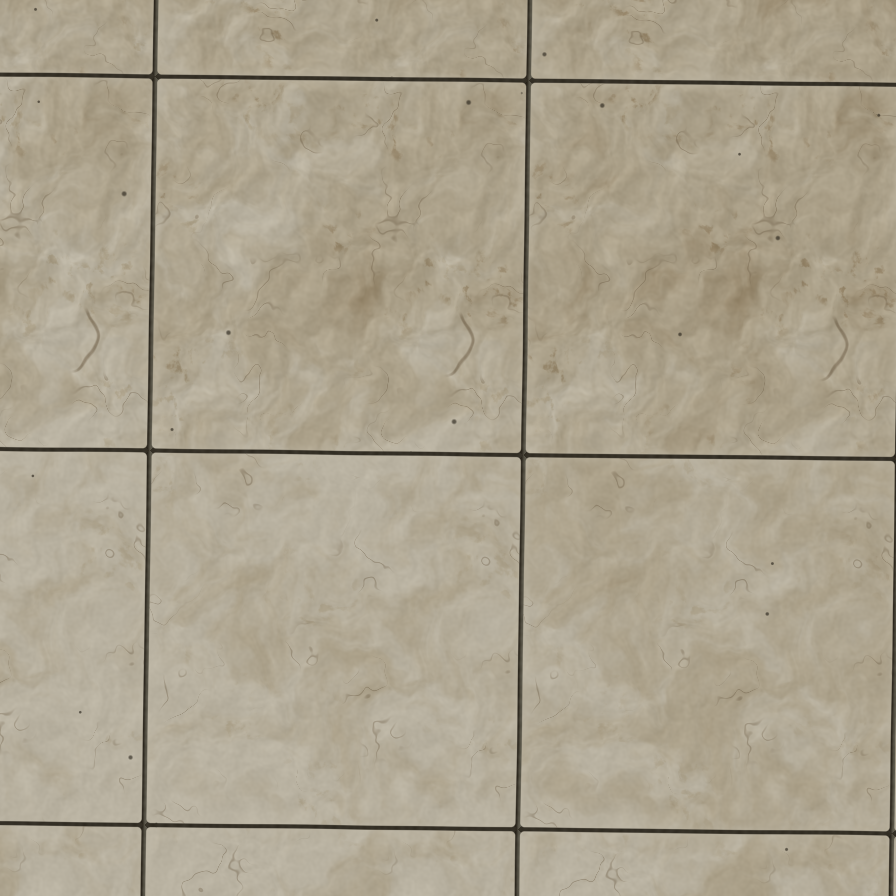
Give the GLSL for this texture, as a Shadertoy shader.

```glsl
// Square beige stone floor tiles with thin dark grout, mottled stains, veins and small pits.

const vec2  PITCH      = vec2(0.4175, 0.4178);  // tile size on the canvas
const vec2  ORIGIN     = vec2(0.1595, 0.0812);  // one grout crossing
const vec2  LEAN       = vec2(0.0145, -0.0115); // slight tilt of the joints
const vec2  HALF_GROUT = vec2(0.0062, 0.0054);  // half joint width, in tiles
const float CORNER     = 0.012;                 // tile corner radius
const float CHIP       = 0.014;                 // depth of chipped edges
const float RELIEF     = 0.13;                  // strength of surface bumps
const float PIT_SHARE  = 0.05;                  // share of cells with a pit
const vec2  STAIN_DRIFT = vec2(0.26, 0.36);     // browner toward upper right
const vec3  PALE   = vec3(0.725, 0.698, 0.632);
const vec3  TAN    = vec3(0.668, 0.626, 0.535);
const vec3  BROWN  = vec3(0.575, 0.510, 0.400);
const vec3  VEIN   = vec3(0.440, 0.380, 0.290);
const vec3  OLIVE  = vec3(0.350, 0.335, 0.285);
const vec3  SOOT   = vec3(0.160, 0.140, 0.105);

vec2 hash2(vec2 p) {
    vec3 q = fract(p.xyx * vec3(0.1031, 0.1030, 0.0973));
    q += dot(q, q.yzx + 33.33);
    return fract((q.xx + q.yz) * q.zy);
}

float corner(vec2 cell, vec2 offset) {
    float a = 6.2832 * hash2(cell).x;
    return dot(vec2(cos(a), sin(a)), offset);
}

// Gradient noise, roughly -1 to 1
float noise(vec2 p) {
    vec2 i = floor(p), f = p - i, e = vec2(1.0, 0.0);
    vec2 u = f * f * f * (f * (f * 6.0 - 15.0) + 10.0);
    float low  = mix(corner(i, f), corner(i + e, f - e), u.x);
    float high = mix(corner(i + e.yx, f - e.yx), corner(i + 1.0, f - 1.0), u.x);
    return 1.4 * mix(low, high, u.y);
}

float fbm(vec2 p) {
    float sum = 0.0, amp = 0.5;
    for (int i = 0; i < 4; i++) {
        sum += amp * noise(p);
        p = mat2(1.6, 1.2, -1.2, 1.6) * p + 7.3;
        amp *= 0.5;
    }
    return sum;
}

// Curved crack around a worn, paler disc: x = crack, y = disc
vec2 shellMark(vec2 f) {
    vec2 d = f - vec2(0.745, 0.305);
    d += 0.012 * vec2(noise(f * 18.0), noise(f * 18.0 + 40.0));
    float r = length(d), a = atan(d.y, d.x);
    float span = smoothstep(-1.25, -0.8, a) * (1.0 - smoothstep(0.4, 0.8, a));
    float crack = 1.0 - smoothstep(0.001, 0.007, abs(r - 0.107));
    return vec2(crack * span, 1.0 - smoothstep(0.03, 0.14, r));
}

// Stone face; tiles of one row share a print, with small changes per tile
vec3 stone(vec2 f, vec2 id, vec2 uv) {
    vec2 p = f + id.y * vec2(17.3, 9.1) + 5.0;
    p += 0.02 * (hash2(id + 3.0) - 0.5);
    vec2 warp = vec2(fbm(p * 4.0), fbm(p * 4.0 + 31.0));
    float upper = step(0.5, id.y);                 // rougher prints in upper rows
    vec2 mark = step(0.5, id.y) * step(id.y, 1.5) * shellMark(f);

    // Broad stains and finer mottling
    float stain = 0.36 + 0.55 * fbm(p * 3.0 + warp) + 0.45 * fbm(p * 9.0 + 2.0 * warp);
    stain += 0.28 * fbm(uv * 5.0 + 60.0) + 0.14 * (hash2(id).x - 0.5);
    stain += dot(uv - 0.5, STAIN_DRIFT) - 0.18 * mark.y;
    float cluster = smoothstep(0.0, 0.35, fbm(p * 4.5 + 20.0));
    stain += (0.3 + 0.3 * upper) * cluster * smoothstep(0.08, 0.4, fbm(p * 24.0 + warp));
    vec3 col = mix(PALE, TAN, smoothstep(0.0, 0.62, stain));
    col = mix(col, BROWN, smoothstep(0.55, 1.25, stain));

    // Broken, mostly upright veins
    vec2 v = p * vec2(7.0, 4.0) + 2.4 * warp;
    float line = 1.0 - smoothstep(0.0, 0.05, abs(noise(v)));
    float gaps = smoothstep(0.12, 0.5, noise(p * 6.0 + 11.0));
    col = mix(col, VEIN, 0.38 * line * gaps + 0.6 * mark.x);

    // Bumps lit from the upper left, plus fine grain
    vec2 b = p * vec2(11.0, 9.0) + warp;
    col += RELIEF * (0.6 + 0.4 * upper) * (fbm(b) - fbm(b + vec2(-0.12, 0.12)));
    return col + 0.012 * noise(p * 85.0);
}

// Sparse dark pits, one candidate per cell
float pits(vec2 g) {
    vec2 cell = floor(g * 8.0), rnd = hash2(cell + 71.0);
    vec2 d = fract(g * 8.0) - 0.25 - 0.5 * hash2(cell + 19.0);
    float size = 0.025 + 0.03 * rnd.y;
    return step(rnd.x, PIT_SHARE) * (1.0 - smoothstep(0.4 * size, 1.4 * size, length(d)));
}

void mainImage(out vec4 fragColor, in vec2 fragCoord) {
    vec2 uv = fragCoord / iResolution.xy;
    vec2 g = (uv - ORIGIN - LEAN * uv.yx) / PITCH;
    g += 0.0012 * vec2(noise(uv.yx * 9.0), noise(uv * 9.0 + 50.0));
    vec2 id = floor(g), f = g - id;
    float aa = 0.8 / (min(iResolution.x, iResolution.y) * PITCH.x);

    // Rounded tile outline, positive inside, with a few chips
    vec2 q = abs(f - 0.5) - (0.5 - HALF_GROUT - CORNER);
    float inside = CORNER - length(max(q, 0.0)) - min(max(q.x, q.y), 0.0);
    float edge = inside - CHIP * smoothstep(0.68, 0.85, noise(g * 15.0));

    vec3 tile = stone(f, id, uv);
    tile = mix(tile, SOOT, 0.65 * pits(g));
    tile = mix(tile, PALE * 1.03, 0.4 * exp(-max(inside, 0.0) / 0.014));

    // Upright joints catch light on the right; level joints stay dark
    float across = f.x - step(0.5, f.x);
    float lit = q.x > q.y ? smoothstep(-0.006, 0.004, across) : 0.22;
    vec3 grout = mix(SOOT, OLIVE, lit) + 0.03 * noise(g * 60.0);
    fragColor = vec4(mix(grout, tile, smoothstep(-aa, aa, edge)), 1.0);
}
```
